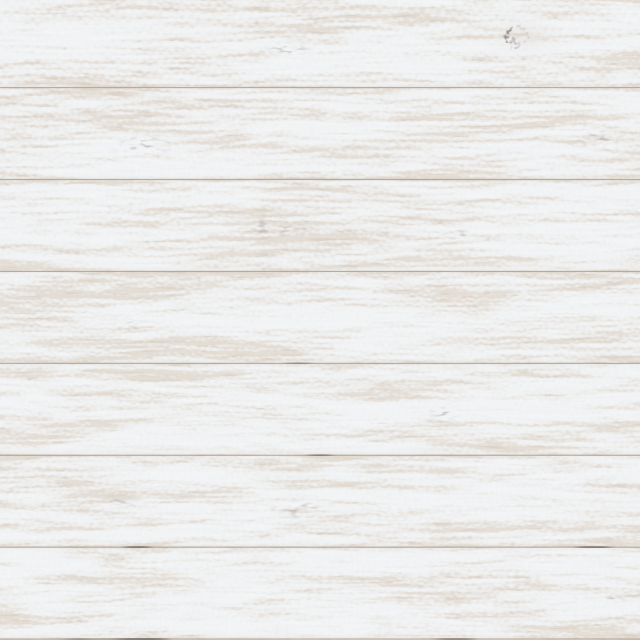
This texture is drawn by a WebGL 1 fragment shader. Its source:

```glsl
precision highp float;
// Whitewashed horizontal wood planks with brushed, worn paint, thin seams and faint knots.

uniform vec2 u_resolution;

#define PLANK_HEIGHT 0.1436
#define SEAM_OFFSET 0.0015
#define SEAM_HALF_WIDTH 0.0007
#define WEAR 0.03
#define KNOT_COUNT 10
#define MAIN_KNOT vec2(0.808, 0.944)
#define PAINT vec3(0.945, 0.953, 0.958)
#define BARE_WOOD vec3(0.893, 0.867, 0.835)
#define DARK_GRAIN vec3(0.815, 0.770, 0.720)
#define SEAM_COLOR vec3(0.690, 0.630, 0.570)
#define KNOT_COLOR vec3(0.520, 0.500, 0.495)

float hash(float n) {
  return fract(sin(n * 91.345) * 4375.85);
}

vec2 gradient(vec2 cell) {
  float a = 6.2832 * fract(sin(dot(cell, vec2(127.1, 311.7))) * 43758.5);
  return vec2(cos(a), sin(a));
}

// Gradient noise, roughly -0.7 to 0.7.
float noise(vec2 p) {
  vec2 i = floor(p);
  vec2 f = p - i;
  vec2 u = f * f * f * (f * (f * 6.0 - 15.0) + 10.0);
  vec2 e = vec2(1.0, 0.0);
  float low = mix(dot(gradient(i), f), dot(gradient(i + e.xy), f - e.xy), u.x);
  float high = mix(dot(gradient(i + e.yx), f - e.yx), dot(gradient(i + e.xx), f - e.xx), u.x);
  return mix(low, high, u.y);
}

// Long brush streaks broken up by finer bristle marks and grit.
float brushWear(vec2 p) {
  p.y += 0.006 * noise(p * vec2(4.0, 12.0));
  float wear = 0.48 * noise(p * vec2(2.2, 19.0));
  wear += 0.52 * noise(p * vec2(5.5, 64.0) + 7.3);
  wear += 0.42 * noise(p * vec2(17.0, 170.0) + 3.1);
  return wear + 0.26 * noise(p * vec2(120.0, 240.0));
}

// Grey smudge of streaks around a small knot.
float smudge(vec2 uv, vec2 center, vec2 size) {
  vec2 q = (uv - center) / size;
  float flecks = smoothstep(0.0, 0.45, noise(uv * vec2(60.0, 190.0) + 11.0));
  return exp(-dot(q, q)) * flecks;
}

// Broken ring, darkest along its left side.
float knotRing(vec2 uv, vec2 center) {
  vec2 q = (uv - center) / vec2(0.018, 0.017);
  float r = length(q) + 0.7 * noise(uv * vec2(80.0, 110.0));
  float ring = exp(-pow((r - 0.85) * 4.5, 2.0));
  float broken = smoothstep(-0.25, 0.25, noise(uv * 150.0));
  return ring * broken * mix(0.25, 1.0, smoothstep(0.3, -0.6, q.x));
}

void main() {
  vec2 uv = gl_FragCoord.xy / u_resolution;
  float pixel = 1.0 / u_resolution.y;

  // Plank index and distance to the nearest seam.
  float along = (uv.y - SEAM_OFFSET) / PLANK_HEIGHT;
  float plank = floor(along);
  float seam = floor(along + 0.5);
  float fromSeam = (along - seam) * PLANK_HEIGHT;
  float seamDist = abs(fromSeam);

  // Paint rubbed away, a little more along the plank edges.
  vec2 p = uv + vec2(17.0 * hash(plank + 2.0), 3.7 * plank);
  float wear = brushWear(p) + WEAR + 0.04 * (hash(plank + 9.0) - 0.5);
  wear += 0.15 * exp(-seamDist / 0.005);
  float thin = smoothstep(-0.20, 0.45, wear);
  float ragged = smoothstep(0.08, 0.38, wear);
  float grain = smoothstep(0.05, 0.50, noise(p * vec2(22.0, 250.0) + 5.0));
  vec3 wood = mix(BARE_WOOD, DARK_GRAIN, 0.40 * grain);
  vec3 color = mix(PAINT, wood, 0.60 * thin + 0.40 * ragged);

  // Fine cross-grain tooth and brush relief.
  color += 0.010 * noise(p * vec2(230.0, 90.0));
  color += 0.010 * noise(p * vec2(10.0, 210.0));

  // One clear knot with a bare halo, and faint ones scattered evenly.
  vec2 halo = (uv - MAIN_KNOT - vec2(0.012, 0.0)) / vec2(0.038, 0.020);
  color = mix(color, BARE_WOOD, 0.35 * exp(-dot(halo, halo)));
  float stain = 0.80 * knotRing(uv, MAIN_KNOT);
  for (int i = 0; i < KNOT_COUNT; i++) {
    float n = float(i);
    vec2 center = fract(vec2(0.43, 0.645) + n * vec2(0.7549, 0.5698));
    vec2 size = mix(vec2(0.012, 0.006), vec2(0.045, 0.014), hash(n + 4.0));
    stain += mix(0.25, 0.55, hash(n + 21.0)) * smudge(uv, center, size);
  }
  color = mix(color, KNOT_COLOR, min(stain, 0.9));

  // Seams: a soft warm bevel and a thin line that darkens in places.
  float bevel = exp(-seamDist / (fromSeam > 0.0 ? 0.0026 : 0.0016));
  color = mix(color, DARK_GRAIN, 0.40 * bevel);
  float gap = smoothstep(0.36, 0.52, noise(vec2(uv.x * 7.0, seam * 5.3 + 0.5)));
  float halfWidth = SEAM_HALF_WIDTH * (1.0 + 0.9 * gap + 0.3 * noise(vec2(uv.x * 40.0, seam * 3.7)));
  float line = 1.0 - smoothstep(halfWidth - 0.5 * pixel, halfWidth + 0.7 * pixel, seamDist);
  color = mix(color, SEAM_COLOR * (1.0 - 0.35 * gap), 0.85 * line);

  gl_FragColor = vec4(clamp(color, 0.0, 1.0), 1.0);
}
```
